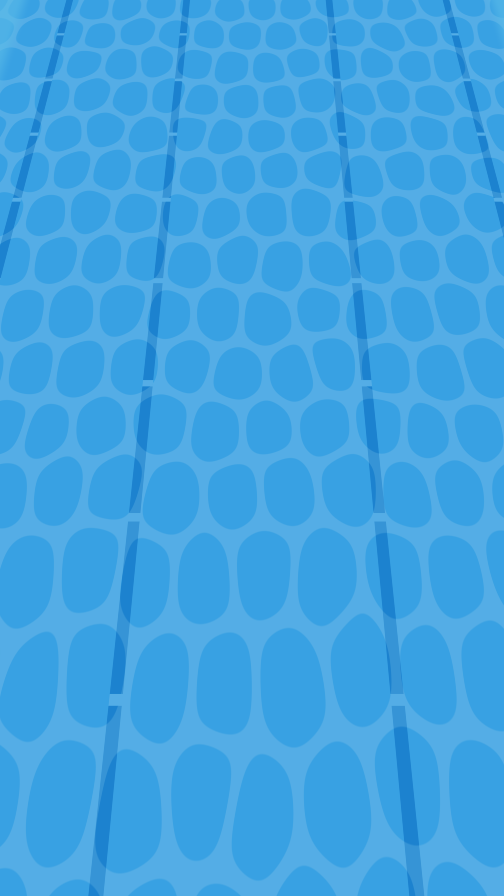
This texture is drawn by a WebGL 2 fragment shader. Its source:

```glsl
#version 300 es
precision highp float;

#define VANISH vec2(0.514, 1.797)
#define COLUMN_PITCH 0.0840
#define ROW_DENSITY 21.38
#define ROW_PHASE 12.61
#define ROW_BULGE 0.28
#define JITTER 0.28
#define ROUNDING 10.0
#define WEB_HALF_WIDTH 0.056
#define LANE_HALF_WIDTH 0.0083
#define LANE_GAP 0.055

uniform vec2 u_resolution;
out vec4 outColor;

const vec3 WATER = vec3(0.22, 0.63, 0.89);
const vec3 CAUSTIC = vec3(0.33, 0.68, 0.90);
const vec3 LANE = vec3(0.11, 0.51, 0.81);
const vec3 LANE_CAUSTIC = vec3(0.21, 0.58, 0.84);
const vec3 CORNER = vec3(0.36, 0.74, 0.91);

vec2 hash2(vec2 p) {
    vec2 q = vec2(dot(p, vec2(127.1, 311.7)), dot(p, vec2(269.5, 183.3)));
    return fract(sin(q) * 43758.5453);
}

// Staggered rows of jittered cell centres
vec2 cellSite(vec2 cell) {
    float stagger = 0.16 + 0.4 * mod(cell.y, 2.0);
    return cell + vec2(stagger, 0.0) + JITTER * (hash2(cell) - 0.5);
}

// Rounded distance to the border of the nearest cell
float cellBorder(vec2 p) {
    vec2 home = floor(p + 0.5);
    vec2 nearest = vec2(0.0);
    float best = 1e3;
    for (int j = -2; j <= 2; j++) {
        for (int i = -2; i <= 2; i++) {
            vec2 toSite = cellSite(home + vec2(i, j)) - p;
            float d = dot(toSite, toSite);
            if (d < best) {
                best = d;
                nearest = toSite;
            }
        }
    }
    float total = 0.0;
    for (int j = -2; j <= 2; j++) {
        for (int i = -2; i <= 2; i++) {
            vec2 toSite = cellSite(home + vec2(i, j)) - p;
            vec2 across = toSite - nearest;
            float span = length(across);
            if (span > 1e-3) {
                float edge = dot(0.5 * (toSite + nearest), across / span);
                total += exp(-ROUNDING * edge);
            }
        }
    }
    return -log(total) / ROUNDING;
}

void main() {
    vec2 uv = gl_FragCoord.xy / u_resolution;
    vec2 pixel = 1.0 / u_resolution;

    // Perspective floor, its near rows bulging slightly
    float depth = VANISH.y - uv.y;
    float side = (uv.x - VANISH.x) / depth;
    float sidePixel = pixel.x / depth;
    float row = ROW_DENSITY / depth - ROW_PHASE;
    row -= ROW_BULGE * exp(-0.25 * (row - 2.8) * (row - 2.8));

    // Web of light around rounded cells
    vec2 floorPos = vec2(side / COLUMN_PITCH, row);
    float cellPixel = max(sidePixel / COLUMN_PITCH, ROW_DENSITY * pixel.y / (depth * depth));
    float web = 1.0 - smoothstep(-0.6, 0.6, (cellBorder(floorPos) - WEB_HALF_WIDTH) / cellPixel);

    // Two mirrored pairs of lane lines
    float mirrored = abs(side + 0.003);
    float laneDist = min(abs(mirrored - 0.1772), abs(mirrored - 0.4684));
    float lane = 1.0 - smoothstep(-0.6, 0.6, (laneDist - LANE_HALF_WIDTH) / sidePixel);

    // Breaks along the lines
    float gapDepth = 1.547 - uv.y;
    float along = 7.327 / gapDepth - 5.517;
    float alongPixel = 7.327 * pixel.y / (gapDepth * gapDepth);
    float gapDist = abs(fract(along + 0.5) - 0.5) - 0.5 * LANE_GAP;
    float gap = 1.0 - smoothstep(-0.6, 0.6, gapDist / alongPixel);

    vec3 open = mix(WATER, CAUSTIC, max(web, lane * gap));
    vec3 painted = mix(LANE, LANE_CAUSTIC, web);
    vec3 color = mix(open, painted, lane * (1.0 - gap));

    // Pale far corners
    color = mix(color, CORNER, 0.6 * smoothstep(0.56, 0.60, mirrored));
    outColor = vec4(color, 1.0);
}
```
